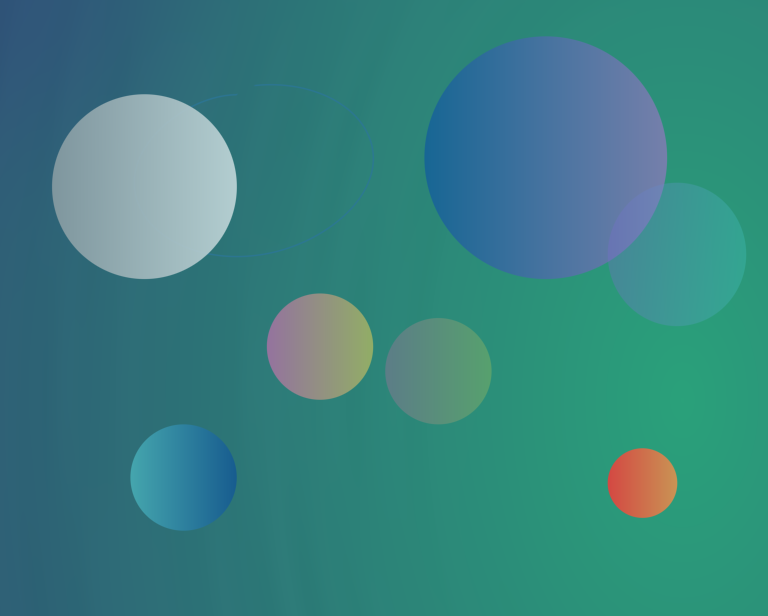
Write a WebGL 2 fragment shader that draws this background.

```glsl
#version 300 es
precision highp float;
// Translucent gradient discs and a thin loose loop over a blue-to-green glow.
uniform vec2 u_resolution;
out vec4 fragColor;

float hash(vec2 p) {
    return fract(sin(dot(p, vec2(127.1, 311.7))) * 43758.5453);
}

float noise(vec2 p) {
    vec2 i = floor(p), f = fract(p);
    f = f * f * (3.0 - 2.0 * f);
    float low = mix(hash(i), hash(i + vec2(1, 0)), f.x);
    float high = mix(hash(i + vec2(0, 1)), hash(i + vec2(1, 1)), f.x);
    return mix(low, high, f.y);
}

// Wide elliptical glow with faint contour bands and a darker upper-left corner.
vec3 backdrop(vec2 p) {
    vec2 d = (p - vec2(1.108, 0.35)) * vec2(1.0, 0.6);
    float dist = length(d);
    vec3 color = mix(vec3(0.165, 0.63, 0.48), vec3(0.18, 0.375, 0.46), dist / 1.12);
    float corner = exp(-dot(p - vec2(0.08, 1.0), p - vec2(0.08, 1.0)) * 14.0);
    color += corner * vec3(0.005, -0.04, 0.012);
    float bands = noise(vec2(dist * 30.0, p.y * 2.5)) - 0.5;
    return color + bands * 0.014 * smoothstep(0.2, 0.6, dist);
}

// Horizontal gradient disc; radii are separate so it may be slightly oval.
vec3 disc(vec3 base, vec2 p, vec2 center, vec2 radii, vec3 left, vec3 right, float alpha, float pixel) {
    vec2 q = (p - center) / radii;
    float edge = (length(q) - 1.0) * min(radii.x, radii.y);
    float cover = 1.0 - smoothstep(-0.75 * pixel, 0.75 * pixel, edge);
    vec3 tint = mix(left, right, clamp(q.x * 0.5 + 0.5, 0.0, 1.0));
    return mix(base, tint, cover * alpha);
}

// Thin warped ellipse that is left open near its top.
float looseLoop(vec2 p, vec2 center, vec2 radii, float width, float pixel) {
    vec2 q = (p - center) / radii;
    float angle = atan(q.y, q.x);
    float dip = smoothstep(1.62, 1.74, angle) * exp(-max(angle - 1.74, 0.0) * 4.0);
    float target = 1.0 + 0.075 * sin(2.0 * angle) - 0.07 * dip;
    float radius = max(length(q), 0.001);
    float edge = abs(radius - target) * radius / max(length(q / radii), 0.001);
    float gap = smoothstep(1.55, 1.58, angle) * (1.0 - smoothstep(1.71, 1.74, angle));
    return (1.0 - smoothstep(0.0, width + pixel, edge)) * (1.0 - gap);
}

void main() {
    vec2 p = gl_FragCoord.xy / u_resolution.y;
    float pixel = 1.0 / u_resolution.y;
    vec3 color = backdrop(p);

    float loop = looseLoop(p, vec2(0.412, 0.723), vec2(0.192, 0.138), 0.0008, pixel);
    color = mix(color, vec3(0.17, 0.46, 0.60), loop * 0.75);

    // Upper discs: pale, large blue, and the translucent teal crossing it.
    color = disc(color, p, vec2(0.2345, 0.697), vec2(0.150),
        vec3(0.53, 0.61, 0.635), vec3(0.76, 0.845, 0.855), 0.9, pixel);
    color = disc(color, p, vec2(0.886, 0.744), vec2(0.197),
        vec3(0.09, 0.40, 0.58), vec3(0.46, 0.50, 0.67), 1.0, pixel);
    color = disc(color, p, vec2(1.099, 0.587), vec2(0.1124, 0.1164),
        vec3(0.47, 0.42, 0.80), vec3(0.26, 0.75, 0.74), 0.35, pixel);

    // Middle pair.
    color = disc(color, p, vec2(0.5195, 0.4373), vec2(0.0863),
        vec3(0.58, 0.45, 0.62), vec3(0.57, 0.68, 0.40), 1.0, pixel);
    color = disc(color, p, vec2(0.7117, 0.3974), vec2(0.0863),
        vec3(0.36, 0.49, 0.53), vec3(0.34, 0.63, 0.43), 1.0, pixel);

    // Lower discs: blue and warm red.
    color = disc(color, p, vec2(0.298, 0.2248), vec2(0.0863),
        vec3(0.27, 0.65, 0.68), vec3(0.09, 0.36, 0.56), 1.0, pixel);
    color = disc(color, p, vec2(1.043, 0.2158), vec2(0.0565),
        vec3(0.83, 0.28, 0.26), vec3(0.79, 0.58, 0.33), 1.0, pixel);

    fragColor = vec4(color, 1.0);
}
```
